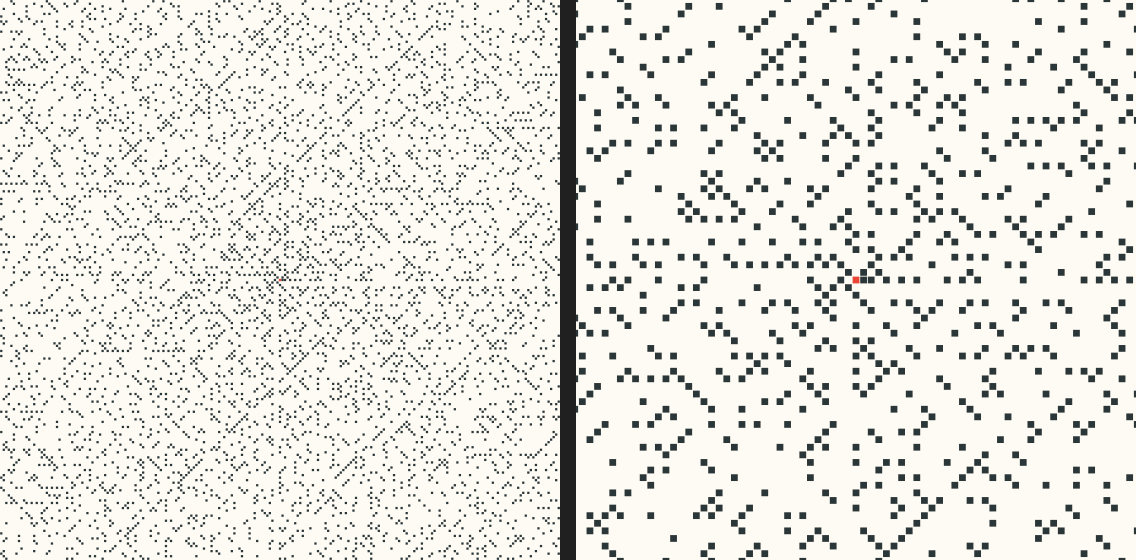
Left: the whole. Right: its middle third, enlarged.
Write a Shadertoy shader that draws this pattern.

```glsl
// A square number spiral: counting winds outward from the red centre cell,
// and every cell that holds a prime number is filled with a small dark square.
// Each pixel adds up the exact area covered by the squares of its nearest cells.

const float CELLS_ACROSS = 221.0;   // cells along the short canvas side
const float SQUARE_SIZE = 0.89;     // side of a square, in cells
const vec3 PAPER = vec3(0.992, 0.984, 0.953);
const vec3 INK = vec3(0.17, 0.21, 0.22);
const vec3 CENTRE_RED = vec3(0.92, 0.27, 0.21);

// Number held by a cell; ring k ends at its lower right corner on (2k+1)^2.
int spiralNumber(ivec2 cell) {
    int k = max(abs(cell.x), abs(cell.y));
    int last = (2 * k + 1) * (2 * k + 1);
    if (cell.y == -k) return last - (k - cell.x);           // bottom side
    if (cell.x == -k) return last - 2 * k - (k + cell.y);   // left side
    if (cell.y == k)  return last - 4 * k - (k + cell.x);   // top side
    return last - 6 * k - (k - cell.y);                     // right side
}

// Trial division by odd numbers up to the square root.
bool isPrime(int n) {
    if (n < 4) return n > 1;
    if (n % 2 == 0) return false;
    for (int d = 3; d * d <= n; d += 2) {
        if (n % d == 0) return false;
    }
    return true;
}

// Share of a pixel of the given width that lies inside a square.
float squareCoverage(vec2 pixel, float pixelWidth, vec2 centre) {
    vec2 low = max(pixel - 0.5 * pixelWidth, centre - 0.5 * SQUARE_SIZE);
    vec2 high = min(pixel + 0.5 * pixelWidth, centre + 0.5 * SQUARE_SIZE);
    vec2 overlap = max(high - low, 0.0) / pixelWidth;
    return overlap.x * overlap.y;
}

void mainImage(out vec4 fragColor, in vec2 fragCoord) {
    // Cell units, with the centre cell at the origin
    float pixelWidth = CELLS_ACROSS / min(iResolution.x, iResolution.y);
    vec2 pixel = (fragCoord - 0.5 * iResolution.xy) * pixelWidth;
    vec2 corner = floor(pixel);

    // Blend in the four nearest cells
    vec3 color = PAPER;
    for (int j = 0; j < 2; j++) {
        for (int i = 0; i < 2; i++) {
            vec2 centre = corner + vec2(i, j);
            float coverage = squareCoverage(pixel, pixelWidth, centre);
            if (coverage <= 0.0) continue;
            int number = spiralNumber(ivec2(centre));
            if (number == 1) color += coverage * (CENTRE_RED - PAPER);
            else if (isPrime(number)) color += coverage * (INK - PAPER);
        }
    }
    fragColor = vec4(color, 1.0);
}
```
